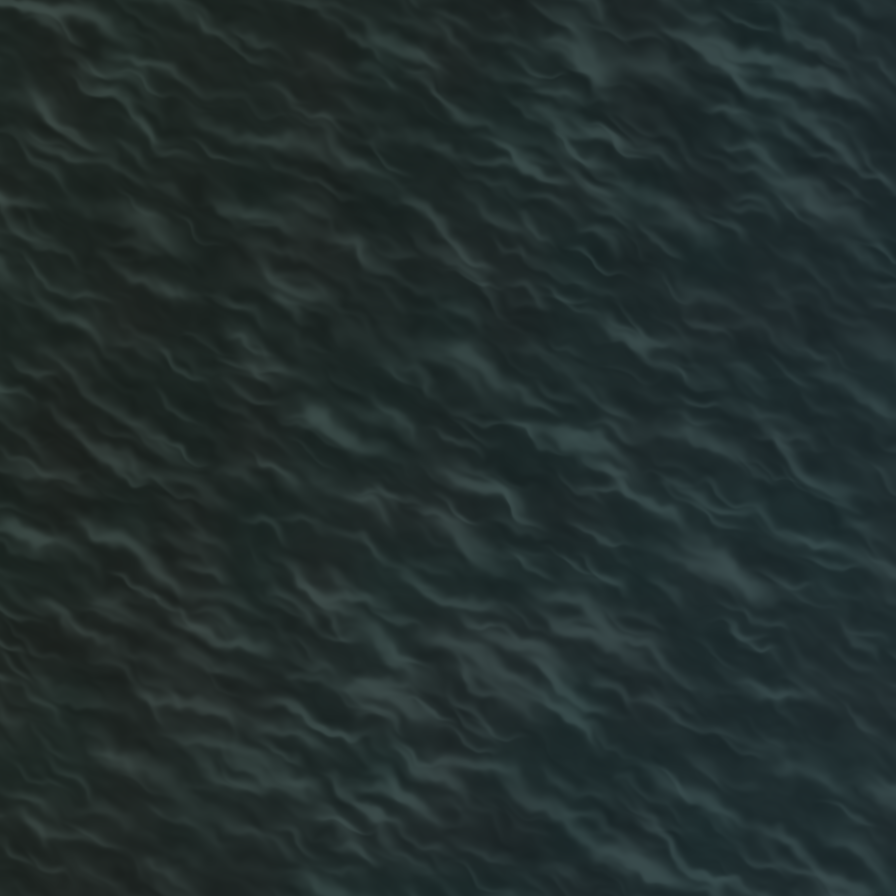
A Shadertoy shader for this texture:

```glsl
#define DEEP vec3(0.100, 0.139, 0.139)
#define CREST vec3(0.222, 0.284, 0.281)
#define WARM_TINT vec3(0.010, 0.000, -0.014)
#define COOL_TINT vec3(-0.008, 0.002, 0.012)
#define WAVE_ANGLE -0.50
#define LONG_CELL vec2(0.088, 0.034)
#define SHORT_CELL vec2(0.048, 0.021)
#define LONG_GAIN 0.82
#define SHORT_GAIN 0.50
#define GRAIN_GAIN 0.26
#define WARP 0.011

vec2 hash2(vec2 p) {
    vec3 q = fract(p.xyx * vec3(0.1031, 0.1030, 0.0973));
    q += dot(q, q.yzx + 33.33);
    return fract((q.xx + q.yz) * q.zy);
}

// Smooth value noise in 0..1
float noise(vec2 p) {
    vec2 i = floor(p), f = fract(p);
    f = f * f * (3.0 - 2.0 * f);
    float low = mix(hash2(i).x, hash2(i + vec2(1, 0)).x, f.x);
    float high = mix(hash2(i + vec2(0, 1)).x, hash2(i + vec2(1, 1)).x, f.x);
    return mix(low, high, f.y);
}

// One short, bent crest per cell, sharper on its lower side
float crests(vec2 p, float seed) {
    vec2 cell = floor(p);
    float sum = 0.0;
    for (int j = -2; j <= 2; j++)
    for (int i = -1; i <= 1; i++) {
        vec2 c = cell + vec2(i, j);
        vec2 shape = hash2(c + seed + 57.0);
        float strength = hash2(c + seed + 131.0).x;
        vec2 d = p - c - hash2(c + seed);
        d.y += (shape.x - 0.5) * 1.1 * d.x + 0.16 * sin(d.x * 5.0 + shape.y * 6.28);
        float width = mix(0.15, 0.30, shape.y) * (d.y > 0.0 ? 1.35 : 0.85);
        float taper = 1.0 - smoothstep(0.1, 0.95, abs(d.x));
        float across = d.y / width;
        sum += strength * strength * taper * exp(-across * across);
    }
    return sum;
}

void mainImage(out vec4 fragColor, in vec2 fragCoord) {
    vec2 uv = fragCoord / iResolution.xy;
    vec2 p = fragCoord / iResolution.y;

    // Axes along and across the waves, bent by noise
    float ca = cos(WAVE_ANGLE), sa = sin(WAVE_ANGLE);
    vec2 w = vec2(ca * p.x + sa * p.y, ca * p.y - sa * p.x) + 3.0;
    vec2 bend = vec2(noise(w * 38.0), noise(w * 32.0 + 19.0)) - 0.5;
    bend += 0.5 * vec2(noise(w * 85.0 + 7.0), noise(w * 80.0 + 41.0)) - 0.25;
    vec2 q = w + WARP * bend;

    // Crests of two sizes, fading in and out over broad patches
    float gust = mix(0.65, 1.3, noise(p * 5.0 + 11.0));
    float waves = LONG_GAIN * crests(q / LONG_CELL, 0.0)
                + SHORT_GAIN * crests(q / SHORT_CELL, 211.0);

    // Soft mottling and fine grain between the crests
    float grain = 0.6 * noise(q * vec2(28.0, 62.0)) + 0.4 * noise(q * vec2(70.0, 130.0)) - 0.5;
    float swell = noise(p * 7.0 + 23.0) - 0.5;

    // Light grows towards the lower right
    float glow = smoothstep(0.1, 1.6, uv.x + 0.6 * (1.0 - uv.y));
    float tone = gust * waves + GRAIN_GAIN * grain + 0.10 * swell + 0.24 * glow - 0.03;
    tone = tone < 0.7 ? tone : 0.7 + 0.5 * (1.0 - exp(-2.0 * (tone - 0.7)));

    vec3 color = mix(DEEP, CREST, tone);
    color += mix(WARM_TINT, COOL_TINT, smoothstep(0.0, 1.0, uv.x + 0.25 * (0.5 - uv.y)));
    color += vec3(-0.5, 0.4, 0.3) * 0.02 * (noise(p * 14.0 + 5.0) - 0.5);
    fragColor = vec4(color, 1.0);
}
```
